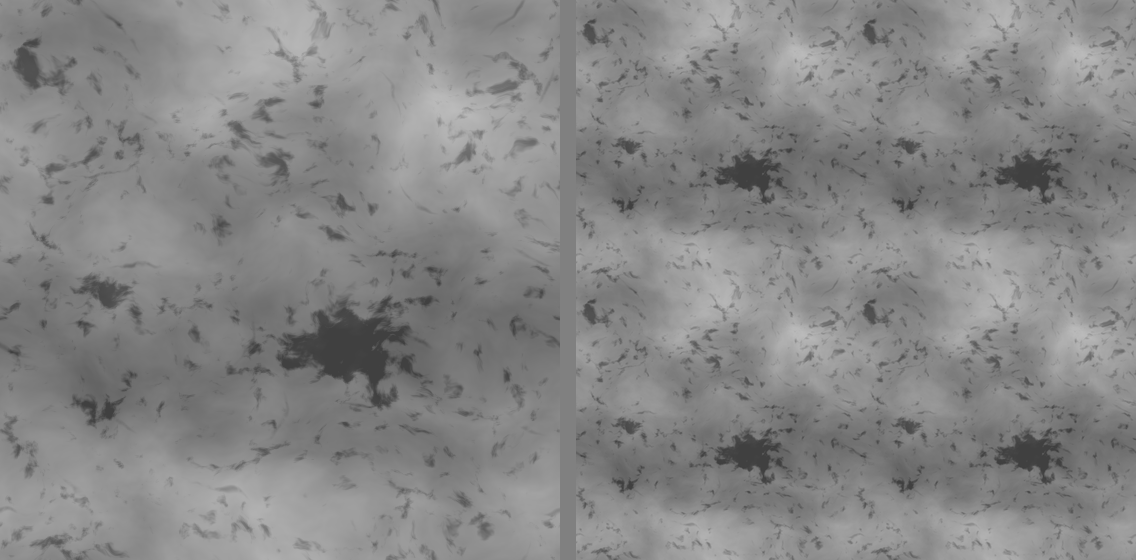
Left: one tile. Right: repeated 2 by 2.
Give the GLSL for this texture, as a Shadertoy shader.

```glsl
// Grey weathered cloud texture: soft wrapped noise banks, clustered dark
// flecks, a few sooty blots and scattered curved scratches.
// Every layer repeats a whole number of times, so the canvas tiles.

const float TAU = 6.2831853;

float hash(vec2 p) {
    return fract(sin(dot(p, vec2(127.1, 311.7))) * 43758.5453);
}

// Slope of a random unit gradient at a wrapped lattice corner
float corner(vec2 cell, vec2 offset, vec2 period, float seed) {
    float angle = TAU * hash(floor(mod(cell + 0.5, period)) + seed);
    return dot(vec2(cos(angle), sin(angle)), offset);
}

float gradientNoise(vec2 p, vec2 period, float seed) {
    vec2 cell = floor(p), f = p - cell, e = vec2(0, 1);
    vec2 s = f * f * f * (f * (f * 6.0 - 15.0) + 10.0);
    return mix(
        mix(corner(cell, f, period, seed),
            corner(cell + e.yx, f - e.yx, period, seed), s.x),
        mix(corner(cell + e.xy, f - e.xy, period, seed),
            corner(cell + e.yy, f - e.yy, period, seed), s.x), s.y);
}

float fbm(vec2 uv, vec2 period, int octaves, float seed) {
    float sum = 0.0, amplitude = 1.0;
    for (int i = 0; i < octaves; i++) {
        sum += amplitude * gradientNoise(uv * period, period, seed);
        period *= 2.0;
        amplitude *= 0.52;
        seed += 17.0;
    }
    return sum;
}

// Shortest offset between two points on the repeating canvas
vec2 wrapOffset(vec2 a, vec2 b) {
    return fract(a - b + 0.5) - 0.5;
}

// Bent, tapering strokes, mostly lying flat or falling to the right
float scratches(vec2 uv) {
    float total = 0.0;
    for (int i = 0; i < 26; i++) {
        float id = float(i);
        vec2 d = wrapOffset(uv, fract(id * vec2(0.7549, 0.5698) + 0.13));
        float angle = mix(-0.95, 0.3, hash(vec2(id, 3.0)));
        if (i % 6 == 5) angle = 1.1;
        float halfLength = mix(0.025, 0.08, hash(vec2(id, 7.0)));
        vec2 local = mat2(cos(angle), -sin(angle), sin(angle), cos(angle)) * d;
        float t = local.x / halfLength;
        float bend = mix(-0.35, 0.35, hash(vec2(id, 11.0)));
        float across = abs(local.y - bend * halfLength * (t * t - 0.3));
        float taper = max(0.0, 1.0 - t * t) * smoothstep(-1.2, 0.6, t);
        float width = 0.0025 + 0.005 * taper;
        float strength = mix(0.35, 1.0, hash(vec2(id, 19.0)));
        total = max(total, strength * taper * (1.0 - smoothstep(0.0, width, across)));
    }
    return total;
}

// Soot density: broad shading in x, concentrated core in y
vec2 soot(vec2 uv) {
    // Centre and size of each blot
    vec3 blots[4] = vec3[4](
        vec3(0.62, 0.38, 0.075), vec3(0.07, 0.87, 0.045),
        vec3(0.16, 0.27, 0.040), vec3(0.20, 0.47, 0.042));
    vec2 total = vec2(0);
    for (int i = 0; i < 4; i++) {
        vec2 d = wrapOffset(uv, blots[i].xy);
        d.y += 0.25 * d.x;
        d /= blots[i].z * vec2(1.25, 0.8);
        float weight = blots[i].z * 16.0, r2 = dot(d, d);
        total += weight * vec2(exp(-0.2 * r2), exp(-r2));
    }
    return total;
}

void mainImage(out vec4 fragColor, in vec2 fragCoord) {
    vec2 uv = fragCoord / iResolution.xy;

    // Slow drift of the banks and fine raggedness of the marks
    vec2 drift = uv + 0.05 * vec2(fbm(uv, vec2(4), 3, 5.0), fbm(uv, vec2(4), 3, 41.0));
    vec2 ragged = drift + 0.007 * vec2(fbm(uv, vec2(28), 2, 9.0), fbm(uv, vec2(28), 2, 63.0));

    // Cloud banks, wider than tall
    float grey = 0.553 + 0.05 * cos(TAU * (drift.y - 0.87));
    grey += 0.025 * cos(TAU * (drift.x + 2.0 * drift.y - 0.45));
    grey += 0.17 * fbm(drift, vec2(3, 4), 6, 23.0);

    // Faint flat wrinkles
    float wrinkle = gradientNoise(drift * vec2(9, 36), vec2(9, 36), 71.0);
    grey += 0.018 * wrinkle * smoothstep(-0.2, 0.4, fbm(uv, vec2(4), 2, 83.0));

    // Flecks gather in patches and thicken into the blots
    vec2 shade = soot(ragged);
    float fleck = fbm(ragged, vec2(30, 34), 4, 101.0);
    float patchiness = fbm(drift, vec2(5, 6), 3, 131.0);
    float cover = fleck + 0.6 * patchiness + 1.2 * shade.y;
    grey -= 0.065 * shade.x + 0.21 * smoothstep(0.18, 0.95, cover);

    // Scratches broken up by the same grain
    grey -= 0.17 * scratches(ragged) * smoothstep(-0.6, 0.25, fleck);

    fragColor = vec4(vec3(clamp(grey, 0.25, 0.76)), 1.0);
}
```
